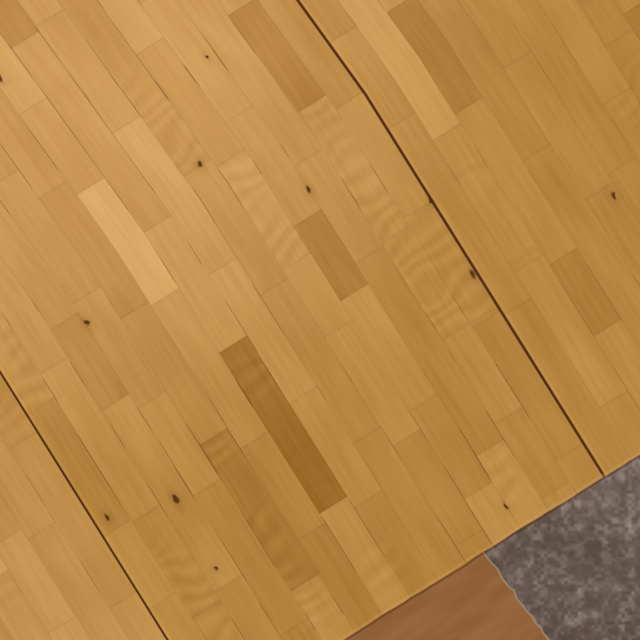
Reproduce this texture procedurally as a WebGL 2 fragment shader.

```glsl
#version 300 es
precision highp float;

uniform vec2 u_resolution;
out vec4 outColor;

const vec2 ALONG = vec2(0.530, -0.848);
const vec2 ACROSS = vec2(0.848, 0.530);
const float FIRST_SEAM = 0.222;
const float STRIP_WIDTH = 0.051;
const float STRIPS_PER_BOARD = 14.0;
const float FLOOR_END = 0.284;

const vec3 HONEY = vec3(0.715, 0.525, 0.255);
const vec3 PALE = vec3(0.805, 0.605, 0.345);
const vec3 KNOT = vec3(0.30, 0.16, 0.05);
const vec3 SEAM = vec3(0.29, 0.15, 0.07);
const vec3 SILL = vec3(0.575, 0.385, 0.225);
const vec3 STONE = vec3(0.41, 0.35, 0.32);

float hash(vec2 p) {
    return fract(sin(dot(p, vec2(127.1, 311.7))) * 43758.5453);
}

float noise(vec2 p) {
    vec2 i = floor(p), f = fract(p);
    f = f * f * (3.0 - 2.0 * f);
    return mix(mix(hash(i), hash(i + vec2(1, 0)), f.x),
               mix(hash(i + vec2(0, 1)), hash(i + vec2(1, 1)), f.x), f.y);
}

float fbm(vec2 p) {
    float sum = 0.0, gain = 0.5;
    for (int i = 0; i < 4; i++) {
        sum += gain * noise(p);
        p = p * 2.03 + 17.0;
        gain *= 0.5;
    }
    return sum;
}

float line(float dist, float halfWidth) {
    return 1.0 - smoothstep(halfWidth * 0.5, halfWidth * 1.5, abs(dist));
}

// Staggered blocks of uneven length: x is a block index, y the place in its cell
vec2 blockAt(float strip, float along) {
    float s = along / mix(0.17, 0.30, hash(vec2(strip, 3.0))) + 9.0 * hash(vec2(strip, 8.0));
    float id = floor(s), place = fract(s);
    float cut = 0.55 * hash(vec2(strip, id));
    return vec2(place < cut ? id - 1.0 : id, place - cut);
}

// Mostly even tones with a few distinctly dark or pale blocks
float blockTone(vec2 id) {
    float pick = hash(id + 21.0);
    float tone = 0.055 * (hash(id + 5.0) - 0.5);
    return tone - 0.075 * step(pick, 0.07) + 0.055 * step(0.92, pick);
}

// Curly figure: soft bars across the grain of some blocks
float ripple(vec2 id, vec2 w) {
    float bars = sin(w.y * 210.0 + 8.0 * noise(w * 22.0) + w.x * 35.0);
    return step(0.86, hash(id + 40.0)) * bars * smoothstep(0.35, 0.7, noise(w * 14.0));
}

// Scattered knots: x is the dark core, y the soft halo
vec2 knots(vec2 w, float cellSize) {
    vec2 cell = floor(w / cellSize);
    vec2 jitter = 0.25 + 0.5 * vec2(hash(cell), hash(cell + 7.0));
    vec2 q = w - (cell + jitter) * cellSize;
    float size = mix(0.0025, 0.0055, hash(cell + 13.0));
    q += 0.005 * (vec2(noise(w * 130.0), noise(w * 130.0 + 9.0)) - 0.5);
    float d = length(q * vec2(1.0, 0.55)) / size;
    return step(0.72, hash(cell + 31.0)) * vec2(1.0 - smoothstep(0.3, 1.1, d), exp(-0.22 * d * d));
}

vec3 woodFloor(vec2 p, vec2 w) {
    float a = (w.x - FIRST_SEAM) / STRIP_WIDTH;
    float strip = floor(a);
    float board = floor(a / STRIPS_PER_BOARD);
    vec2 block = blockAt(strip, w.y);
    vec2 id = vec2(strip, block.x);
    float contrast = board == 0.0 ? 1.0 : 0.6;

    float light = 1.0 - smoothstep(0.22, 0.85, distance(p, vec2(0.06, 1.0)));
    light = max(light, board < 0.0 ? 0.55 : 0.0);
    vec3 color = mix(HONEY, PALE, light);

    // Block tone, cloudy figure and fine grain
    float tone = contrast * (blockTone(id) + 0.018 * ripple(id, w));
    tone += 0.07 * (fbm(w * vec2(16.0, 7.0) + 3.0 * hash(id)) - 0.47);
    tone += 0.030 * (noise(w * vec2(230.0, 14.0) + 50.0 * hash(id)) - 0.5);
    color += tone * vec3(1.0, 1.05, 1.0);

    // Faint joints and short dark streaks
    float joint = line((fract(a + 0.5) - 0.5) * STRIP_WIDTH, 0.0012);
    float streak = smoothstep(0.72, 0.86, noise(vec2(strip * 9.0, w.y * 17.0)));
    color *= 1.0 - joint * (0.035 + 0.20 * streak * contrast);
    color *= 1.0 - 0.04 * line(block.y, 0.008);

    vec2 knot = knots(w, 0.14);
    color = mix(color, KNOT, 0.75 * knot.x + 0.13 * knot.y);

    // Long seams between boards
    float width = STRIP_WIDTH * STRIPS_PER_BOARD;
    float seamIndex = round((w.x - FIRST_SEAM) / width);
    float seamDist = w.x - FIRST_SEAM - seamIndex * width;
    float halfWidth = seamIndex > 0.0 ? 0.0021 : 0.0016;
    color *= 1.0 + 0.05 * line(seamDist - 0.005, 0.002);
    return mix(color, SEAM, 0.9 * line(seamDist, halfWidth));
}

// Reddish sill beside a speckled stone slab
vec3 beyondFloor(vec2 p, vec2 w) {
    float grain = fbm(w * vec2(14.0, 60.0));
    vec3 sill = SILL + 0.08 * (grain - 0.47);
    float speckle = noise(p * 190.0) * noise(p * 75.0 + 4.0);
    float shade = 0.10 * (fbm(p * 12.0) - 0.5) + 0.22 * (speckle - 0.25);
    vec3 stone = STONE + shade + 0.05 * smoothstep(0.12, 0.28, p.y);
    float edge = w.x - 0.713 - 0.09 * (w.y - FLOOR_END) + 0.005 * (noise(p * 80.0) - 0.5);
    vec3 color = mix(sill, stone, smoothstep(-0.001, 0.001, edge));
    return mix(color, vec3(0.68, 0.58, 0.49), 0.6 * line(edge, 0.0018));
}

vec3 scene(vec2 p) {
    vec2 w = vec2(dot(p, ACROSS), dot(p, ALONG));
    w.x += 0.065 * max(0.0, -0.42 - w.y);
    float end = w.y - FLOOR_END + 0.002 * (noise(p * 45.0) - 0.5);
    vec3 color = mix(woodFloor(p, w), beyondFloor(p, w), smoothstep(-0.001, 0.001, end));
    color = mix(color, PALE, 0.4 * line(end + 0.003, 0.0018));
    return mix(color, SEAM, 0.4 * line(end - 0.002, 0.0016));
}

void main() {
    // Four samples per pixel smooth every edge
    vec3 color = vec3(0.0);
    for (int i = 0; i < 4; i++) {
        vec2 offset = vec2(i % 2, i / 2) * 0.5 - 0.25;
        color += 0.25 * scene((gl_FragCoord.xy + offset) / u_resolution);
    }
    outColor = vec4(color, 1.0);
}
```
